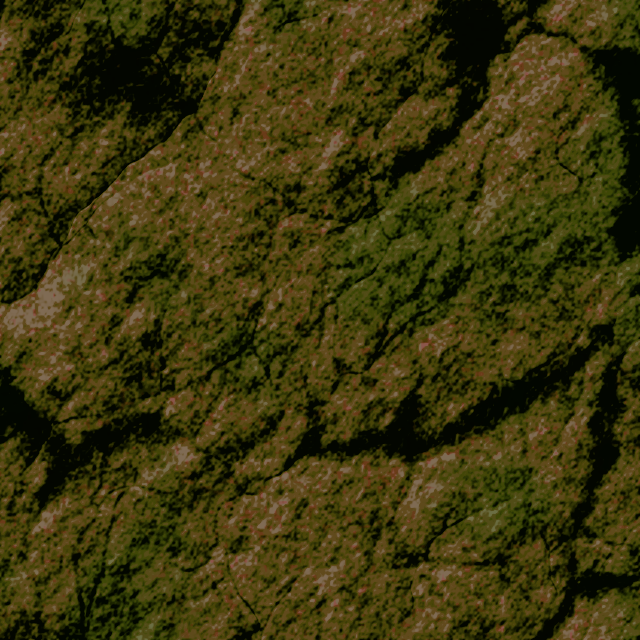
Reproduce this texture procedurally as a Shadertoy shader.

```glsl
const vec2 GRAIN_AXIS = vec2(0.53, 0.85);
const vec2 LIGHT_DIR = vec2(-0.48, 0.88);

float hash(vec2 p) {
    vec3 q = fract(p.xyx * vec3(0.1031, 0.1030, 0.0973));
    q += dot(q, q.yzx + 33.33);
    return fract((q.x + q.y) * q.z);
}

vec2 hash2(vec2 p) {
    return vec2(hash(p), hash(p + 71.7));
}

float noise(vec2 p) {
    vec2 cell = floor(p), f = fract(p);
    f = f * f * (3.0 - 2.0 * f);
    float low = mix(hash(cell), hash(cell + vec2(1, 0)), f.x);
    float high = mix(hash(cell + vec2(0, 1)), hash(cell + vec2(1, 1)), f.x);
    return mix(low, high, f.y);
}

float fbm(vec2 p, int octaves) {
    float sum = 0.0, amp = 0.5;
    for (int i = 0; i < octaves; i++) {
        sum += amp * (noise(p) - 0.5);
        p = mat2(0.8, 0.6, -0.6, 0.8) * p * 2.03 + 17.3;
        amp *= 0.52;
    }
    return sum;
}

// Coordinates across and along the strata
vec2 strata(vec2 p, vec2 frequency) {
    vec2 across = vec2(GRAIN_AXIS.y, -GRAIN_AXIS.x);
    return vec2(dot(p, across), dot(p, GRAIN_AXIS)) * frequency;
}

// Domed blocks: x is the height, y the gap to the next block
vec2 blocks(vec2 p) {
    vec2 cell = floor(p);
    float best = -9.0, second = -9.0;
    for (int j = -1; j <= 1; j++)
    for (int i = -1; i <= 1; i++) {
        vec2 id = cell + vec2(i, j);
        vec2 d = p - id - hash2(id);
        float h = 0.4 * hash(id + 9.1) - dot(d, d);
        second = max(second, min(best, h));
        best = max(best, h);
    }
    return vec2(best, best - second);
}

// Rock relief: x is the height, y the depth of the cracks
vec2 rock(vec2 p) {
    vec2 warp = vec2(fbm(p * 5.0, 4), fbm(p * 5.0 + 40.0, 4));
    vec2 q = p + 0.17 * warp;
    vec2 large = blocks(strata(q, vec2(4.6, 2.3)) + 3.0);
    vec2 small = blocks(strata(q + 0.05 * warp.yx, vec2(12.0, 6.5)) + 20.0);
    float height = 0.085 * large.x + 0.022 * small.x;
    height += 0.05 * fbm(strata(p, vec2(17.0, 11.0)), 5);

    float openness = smoothstep(0.32, 0.66, noise(p * 6.0 + 5.0));
    float gully = 1.0 - smoothstep(0.0, 0.05 + 0.22 * openness, large.y);
    float fissure = 1.0 - smoothstep(0.0, 0.13, small.y);
    fissure *= smoothstep(0.4, 0.7, noise(p * 9.0 + 60.0));
    return vec2(height, gully * (0.35 + 0.8 * openness) + 0.55 * fissure);
}

// Light falling on the slope, from finite differences
float slopeLight(vec2 p, float height) {
    float e = 0.0025;
    vec2 slope = vec2(rock(p + vec2(e, 0)).x, rock(p + vec2(0, e)).x) - height;
    return clamp(-dot(slope / e, LIGHT_DIR), -1.1, 1.1);
}

vec3 palette(float t) {
    vec3 c = mix(vec3(0.01, 0.025, 0.0), vec3(0.12, 0.13, 0.0), smoothstep(0.09, 0.25, t));
    c = mix(c, vec3(0.20, 0.21, 0.02), smoothstep(0.25, 0.40, t));
    c = mix(c, vec3(0.29, 0.27, 0.03), smoothstep(0.40, 0.58, t));
    c = mix(c, vec3(0.38, 0.29, 0.11), smoothstep(0.62, 0.82, t));
    return mix(c, vec3(0.50, 0.42, 0.33), smoothstep(0.87, 0.98, t));
}

void mainImage(out vec4 fragColor, in vec2 fragCoord) {
    vec2 p = fragCoord / iResolution.y;
    vec2 relief = rock(p);
    float light = slopeLight(p, relief.x);

    // Lichen specks and broad moss patches
    float speck = noise(p * 210.0) + 0.6 * noise(p * 105.0 + 31.0) - 0.8;
    float patches = fbm(p * 26.0 + 8.0, 3);
    float moss = smoothstep(0.0, 0.22, fbm(p * 5.0 + 90.0, 4));

    // Combined brightness, spread evenly over the palette
    float tone = 0.22 + 0.75 * light + 0.95 * speck + 0.7 * patches;
    tone -= 1.25 * relief.y + 0.18 * moss;
    vec3 color = palette(1.0 / (1.0 + exp(-2.9 * tone)));

    // Local hue shifts: green moss and rusty flecks
    color *= mix(vec3(1.0), vec3(0.84, 1.03, 0.8), moss);
    float rust = smoothstep(0.72, 0.9, noise(p * 130.0 + 12.0)) * (1.0 - moss);
    color *= mix(vec3(1.0), vec3(1.1, 0.8, 0.9), rust);
    fragColor = vec4(color, 1.0);
}
```
